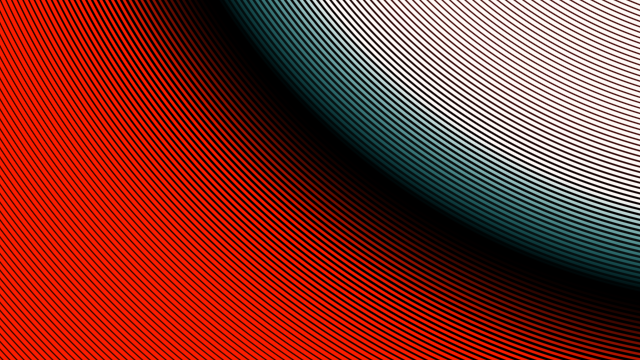
A Shadertoy shader for this background:

```glsl
#define CENTER vec2(1.278, 1.5)   // ring centre, from the canvas middle
#define RADIUS 1.853              // rim of the pale disc
#define RINGS 70.0                // rings per canvas height
#define RED vec3(0.99, 0.115, 0.0)
#define WHITE vec3(1.0, 0.975, 0.965)
#define MAROON vec3(0.27, 0.045, 0.04)
#define RED_FADE 0.28             // width of the shadow outside the rim
#define PALE_FADE 0.24            // width of the teal band inside the rim

// Soft concentric stripe; fill is the lit share of each period.
float ringMask(float radius, float fill) {
    float fromMiddle = abs(fract(radius * RINGS) - 0.5);
    float soft = max(0.15, 0.7 * RINGS / iResolution.y);
    return 1.0 - smoothstep(-soft, soft, fromMiddle - 0.5 * fill);
}

// Red field that sinks into black near the rim.
vec3 outerField(float radius, float gap) {
    float light = smoothstep(0.01, RED_FADE, gap);
    float fill = mix(0.46, 0.76, smoothstep(0.08, 0.6, gap));
    vec3 groove = RED * 0.2 * smoothstep(0.2, 0.7, gap);
    return mix(groove, RED * light, ringMask(radius, fill));
}

// Disc that climbs from black through teal to white.
vec3 innerDisc(float radius, float depth) {
    float light = clamp(depth / PALE_FADE, 0.0, 1.0);
    vec3 lit = WHITE * pow(vec3(light), vec3(1.8, 0.9, 0.87));
    float fill = mix(0.54, 0.74, smoothstep(0.1, 0.5, depth));
    vec3 groove = MAROON * smoothstep(0.18, 0.45, depth);
    groove += 0.3 * lit * (1.0 - smoothstep(0.0, 0.22, depth));
    return mix(groove, lit, ringMask(radius, fill));
}

void mainImage(out vec4 fragColor, in vec2 fragCoord) {
    vec2 p = (fragCoord - 0.5 * iResolution.xy) / iResolution.y;
    float radius = length(p - CENTER);
    float gap = radius - RADIUS;

    // Join both sides with a smooth rim.
    float edge = 1.0 / iResolution.y;
    vec3 color = mix(innerDisc(radius, -gap), outerField(radius, gap),
                     smoothstep(-edge, edge, gap));
    fragColor = vec4(color, 1.0);
}
```
